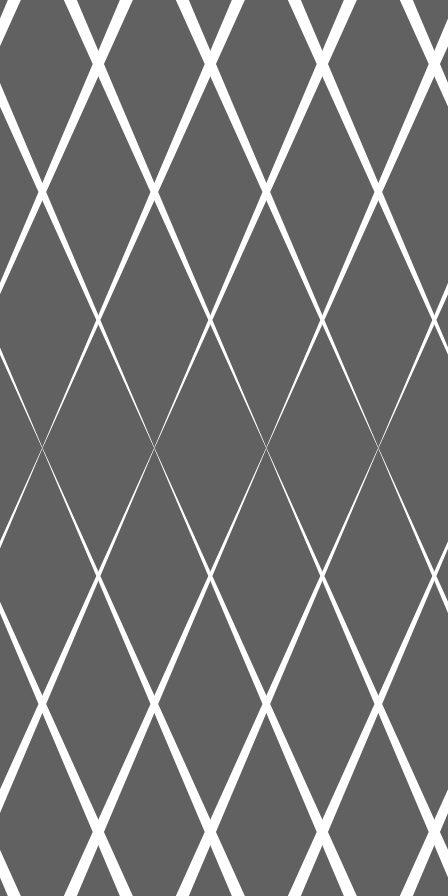
Write a Shadertoy shader that draws this pattern.

```glsl
const float COLUMNS = 4.0;        // diamonds across
const float HALF_ROWS = 7.0;      // half diamonds down
const float CROSSING_X = 0.0945;  // first crossing on the middle row
const float THIN = 0.0012;        // horizontal line width at mid height
const float THICK = 0.0290;       // horizontal line width at top and bottom
const vec3 GROUND = vec3(0.38);
const vec3 LINE = vec3(1.0);

// Signed distance along x to the nearest of the evenly spaced lines
float repeatCentered(float x, float period) {
    return x - period * round(x / period);
}

// Share of a pixel, centred at offset, that a line of this width covers
float lineCoverage(float offset, float width, float pixel) {
    float left = max(offset - 0.5 * pixel, -0.5 * width);
    float right = min(offset + 0.5 * pixel, 0.5 * width);
    return clamp((right - left) / pixel, 0.0, 1.0);
}

void mainImage(out vec4 fragColor, in vec2 fragCoord) {
    vec2 uv = fragCoord / iResolution.xy;
    float pixel = 1.0 / iResolution.x;
    float period = 1.0 / COLUMNS;

    // Lines swell linearly away from mid height
    float rise = uv.y - 0.5;
    float width = mix(THIN, THICK, 2.0 * abs(rise));

    // Two families of slanted lines, mirrored about each crossing
    float x = uv.x - CROSSING_X;
    float shift = rise * 0.5 * period * HALF_ROWS;
    float rising = lineCoverage(repeatCentered(x - shift, period), width, pixel);
    float falling = lineCoverage(repeatCentered(x + shift, period), width, pixel);

    fragColor = vec4(mix(GROUND, LINE, max(rising, falling)), 1.0);
}
```
